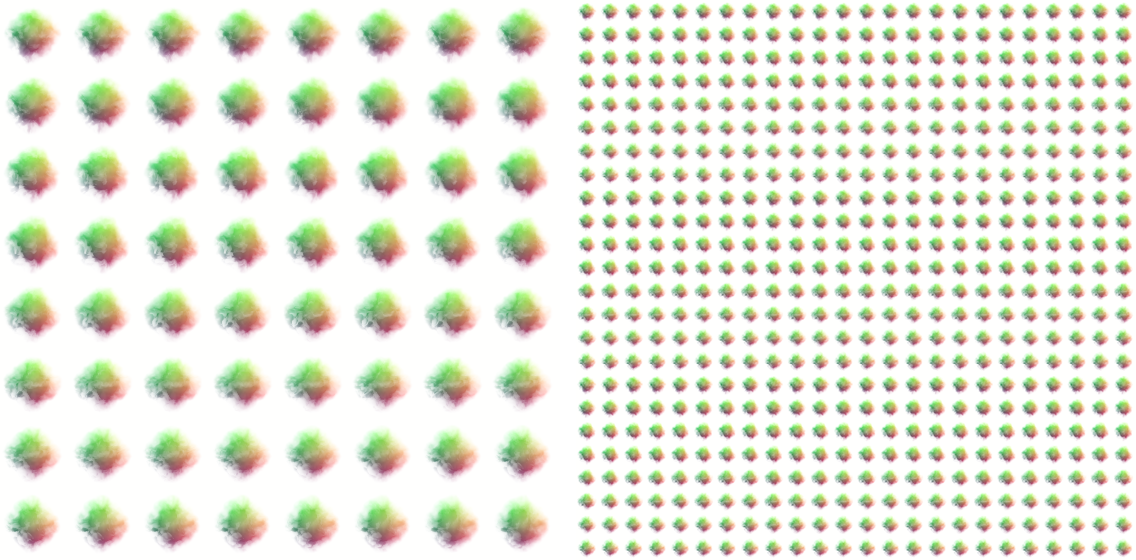
Left: one tile. Right: repeated 3 by 3.
Give the GLSL for this pattern, as a Shadertoy shader.

```glsl
const float GRID = 8.0;
const vec3 PAPER = vec3(1.0, 1.0, 0.998);
const vec2 PUFF_CENTER = vec2(0.47, 0.51);
const float FRAME_STEP = 0.05;

float hash13(vec3 p) {
    p = fract(p * 0.1031);
    p += dot(p, p.zyx + 31.32);
    return fract((p.x + p.y) * p.z);
}

float valueNoise(vec3 p) {
    vec3 i = floor(p);
    vec3 f = fract(p);
    f = f * f * (3.0 - 2.0 * f);
    vec2 o = vec2(0.0, 1.0);
    vec4 near = vec4(hash13(i), hash13(i + o.yxx), hash13(i + o.xyx), hash13(i + o.yyx));
    vec4 far = vec4(hash13(i + o.xxy), hash13(i + o.yxy), hash13(i + o.xyy), hash13(i + o.yyy));
    vec4 slice = mix(near, far, f.z);
    vec2 row = mix(slice.xz, slice.yw, f.x);
    return mix(row.x, row.y, f.y);
}

float fbm(vec3 p) {
    float sum = 0.0;
    float amplitude = 0.5;
    for (int i = 0; i < 3; i++) {
        sum += amplitude * valueNoise(p);
        p = p * 2.03 + 17.0;
        amplitude *= 0.5;
    }
    return sum / 0.875;
}

// Lobed outline, fullest above, below and to the left
float puffRadius(vec2 p) {
    float angle = atan(p.y, p.x);
    return 0.335 + 0.02 * cos(4.0 * angle) - 0.012 * cos(angle - 0.4);
}

float puffDensity(vec2 p, float phase) {
    // Billowing edge
    vec3 q = vec3(p * 7.0 + 20.0, phase);
    vec2 warp = vec2(fbm(q), fbm(q + vec3(31.0, 11.0, 5.0))) - 0.5;
    vec2 w = p + 0.12 * warp;
    float edge = length(w) - puffRadius(w);
    float body = smoothstep(0.07, -0.17, edge);

    // Wisps thin the rim, most of all at the lower left
    float wisps = fbm(vec3(w * 12.0 + 40.0, phase + 9.0));
    float thin = smoothstep(0.05, 0.38, dot(p, vec2(-0.75, -0.66)));
    float density = body * (0.55 + 0.9 * wisps) + 0.9 * (wisps - 0.5) * body * (1.0 - body);
    density *= 1.0 - thin * (0.3 + 0.6 * smoothstep(0.6, 0.35, wisps));
    return clamp(density, 0.0, 0.97) * smoothstep(0.465, 0.39, length(p));
}

// Red grows rightward and green grows upward
vec3 puffColor(vec2 p, float phase) {
    float shade = fbm(vec3(p * 10.0 + 60.0, phase + 3.0)) - 0.5;
    vec3 color = vec3(0.57 + 1.35 * p.x, 0.59 + 1.4 * p.y, 0.37 - 0.1 * p.y);
    color += 0.16 * shade + 0.07 * exp(-dot(p, p) * 90.0);
    return clamp(color, vec3(0.2, 0.2, 0.25), vec3(1.0));
}

void mainImage(out vec4 fragColor, in vec2 fragCoord) {
    vec2 uv = fragCoord / iResolution.xy * GRID;
    vec2 cell = floor(uv);
    vec2 p = fract(uv) - PUFF_CENTER;

    // Slow drift from one puff to the next, left to right and downward
    float frame = (GRID - 1.0 - cell.y) * GRID + cell.x;
    float phase = frame * FRAME_STEP;

    vec3 color = mix(PAPER, puffColor(p, phase), puffDensity(p, phase));
    fragColor = vec4(color, 1.0);
}
```
